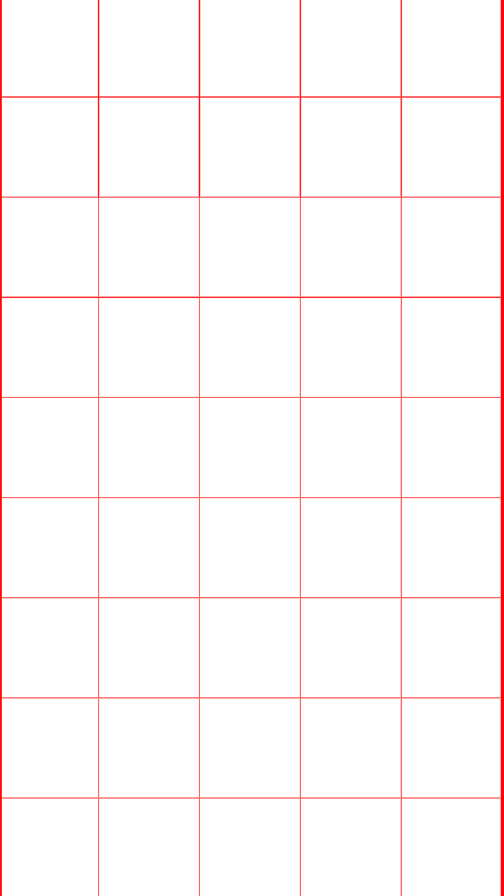
This pattern is drawn by a Shadertoy shader. Its source:

```glsl
// Thin red ruled grid on white, with heavier side borders and a few darker rules.

const vec3 PAPER = vec3(1.0);
const vec3 INK = vec3(1.0, 0.02, 0.02);

// Lengths are in canvas widths; the sheet is 1 wide and 16/9 high.
const vec2 SHEET = vec2(1.0, 16.0 / 9.0);
const vec2 CELL = vec2(0.2002, 0.1987);
const vec2 FIRST_RULE = vec2(0.1956, 0.1944);
const float FINE_WIDTH = 0.0016;
const float BOLD_WIDTH = 0.0025;
const float LEFT_BORDER = 0.0036;
const float RIGHT_BORDER = 0.0066;

// Share of a pixel-sized filter that is covered by a band.
float bandCoverage(float dist, float width, float filterSize) {
    float low = max(dist - 0.5 * filterSize, -0.5 * width);
    float high = min(dist + 0.5 * filterSize, 0.5 * width);
    return clamp((high - low) / filterSize, 0.0, 1.0);
}

// Index of the nearest repeated rule.
float ruleIndex(float x, float first, float spacing) {
    return floor((x - first) / spacing + 0.5);
}

// Coverage of the nearest repeated rule.
float ruleCoverage(float x, float first, float spacing, float width, float filterSize) {
    float center = first + spacing * ruleIndex(x, first, spacing);
    return bandCoverage(x - center, width, filterSize);
}

// Two alternate rules near the top are inked more heavily.
float rowWidth(float row) {
    float bold = step(4.5, row) * mod(row, 2.0);
    return mix(FINE_WIDTH, BOLD_WIDTH, bold);
}

// Upright rules are heavier within the two top rows.
float columnWidth(float y, float pixel) {
    float boldStart = FIRST_RULE.y + 6.0 * CELL.y;
    float bold = smoothstep(-pixel, pixel, y - boldStart);
    return mix(FINE_WIDTH, BOLD_WIDTH, bold);
}

float borderCoverage(float x, float filterSize) {
    float left = bandCoverage(x, 2.0 * LEFT_BORDER, filterSize);
    float right = bandCoverage(x - SHEET.x, 2.0 * RIGHT_BORDER, filterSize);
    return max(left, right);
}

void mainImage(out vec4 fragColor, in vec2 fragCoord) {
    vec2 pixel = SHEET / iResolution.xy;
    vec2 p = fragCoord * pixel;
    vec2 soft = 1.3 * pixel;

    // Repeating rules
    float row = ruleIndex(p.y, FIRST_RULE.y, CELL.y);
    float across = ruleCoverage(p.y, FIRST_RULE.y, CELL.y, rowWidth(row), soft.y);
    float upright = ruleCoverage(p.x, FIRST_RULE.x, CELL.x,
                                 columnWidth(p.y, pixel.y), soft.x);

    // Side borders and ink
    float border = borderCoverage(p.x, pixel.x);
    float ink = max(border, max(across, upright));
    fragColor = vec4(mix(PAPER, INK, ink), 1.0);
}
```
